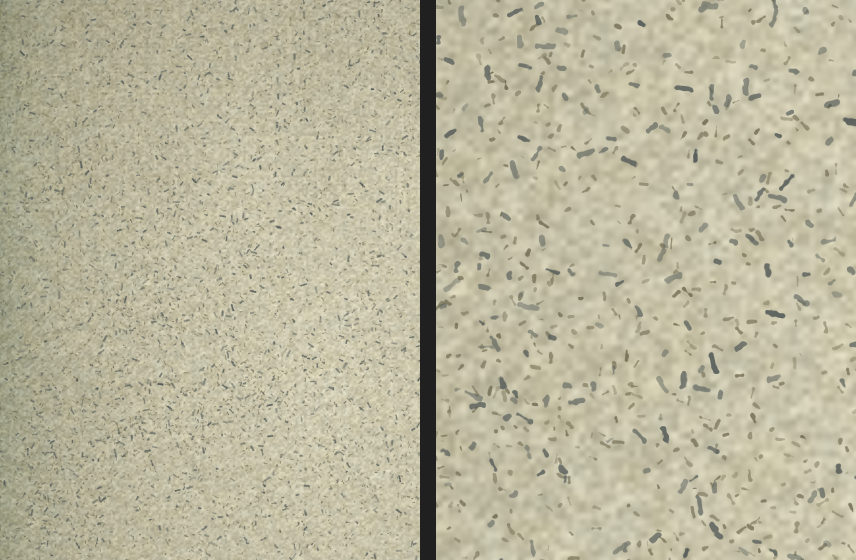
Left, the full canvas; right, a detail of the centre.
A WebGL 1 fragment shader for this texture:

```glsl
precision highp float;
// Sandy plaster wall with fine grit and scattered slate and brown flecks.
uniform vec2 u_resolution;

float hash(vec2 p) {
  return fract(sin(dot(p, vec2(127.1, 311.7))) * 43758.5453);
}

float noise(vec2 p) {
  vec2 i = floor(p), f = fract(p);
  f = f * f * (3.0 - 2.0 * f);
  return mix(mix(hash(i), hash(i + vec2(1.0, 0.0)), f.x),
             mix(hash(i + vec2(0.0, 1.0)), hash(i + vec2(1.0, 1.0)), f.x), f.y);
}

float patchAt(vec2 p, vec2 center, vec2 radius) {
  vec2 q = (p - center) / radius;
  return exp(-dot(q, q));
}

// Share of cells that hold a fleck: cloudy, with a few crowded areas
float fleckDensity(vec2 p) {
  float crowd = 0.75 * patchAt(p, vec2(0.32, 0.50), vec2(0.20, 0.17));
  crowd += 1.0 * patchAt(p, vec2(0.05, 0.17), vec2(0.18, 0.15));
  crowd += 0.7 * patchAt(p, vec2(0.45, 0.22 + 0.25 * p.x - 0.05), vec2(0.24, 0.045));
  crowd += 0.6 * patchAt(p, vec2(0.72, 0.93), vec2(0.12, 0.08));
  float cloud = 0.6 * noise(p * 9.0 + 4.0) + 0.4 * noise(p * 24.0);
  return 0.08 + 0.28 * cloud + 0.28 * crowd * (0.4 + cloud);
}

// Short rounded chips, one per cell; returns coverage and tint
vec2 flecks(vec2 p, float cells, float seed, float size, float amount) {
  float soft = 0.8 / u_resolution.y;
  float ragged = (noise(p * 420.0 + seed) - 0.5) * 0.0016;
  vec2 result = vec2(0.0);
  for (int j = -1; j <= 1; j++) {
    for (int i = -1; i <= 1; i++) {
      vec2 id = floor(p * cells) + vec2(float(i), float(j));
      vec2 key = id + seed;
      vec2 center = (id + vec2(hash(key + 3.1), hash(key + 7.7))) / cells;
      float present = step(hash(key), fleckDensity(center) * amount);
      float angle = 6.2832 * hash(key + 13.3);
      vec2 axis = vec2(cos(angle), sin(angle));
      float grow = hash(key + 19.9);
      float reach = size * (0.3 + 1.1 * grow * grow);
      vec2 q = p - center;
      q -= axis * clamp(dot(q, axis), -reach, reach);
      float d = length(q) - size * (0.25 + 0.25 * hash(key + 23.5)) + ragged;
      float strength = 0.45 + 0.55 * hash(key + 29.3);
      float cover = present * strength * (1.0 - smoothstep(-soft, soft, d));
      if (cover > result.x) result = vec2(cover, hash(key + 37.1));
    }
  }
  return result;
}

// Rare smooth pale bumps, lit from the upper left
float bumps(vec2 p) {
  vec2 id = floor(p * 9.0);
  vec2 center = (id + 0.25 + 0.5 * vec2(hash(id + 51.0), hash(id + 57.0))) / 9.0;
  vec2 q = (p - center) / 0.010;
  float slope = dot(q, vec2(-0.6, 0.8));
  return step(0.88, hash(id + 63.0)) * exp(-dot(q, q)) * (0.5 + 0.8 * slope);
}

void main() {
  vec2 p = gl_FragCoord.xy / u_resolution.y;
  float across = gl_FragCoord.x / u_resolution.x;

  // Uneven light: dim left edge and top, brightest right of the middle
  float light = 0.685 + 0.065 * smoothstep(0.0, 0.65, across);
  light -= 0.07 * exp(-across * 14.0);
  light -= 0.045 * smoothstep(0.65, 1.0, p.y);
  light += 0.03 * patchAt(p, vec2(0.60, 0.45), vec2(0.25, 0.30));
  light += 0.025 * (noise(p * 7.0) - 0.5);

  // Gritty surface: fine grain, coarser lumps and a little relief
  float grain = 0.11 * (noise(p * 270.0) - 0.5);
  grain += 0.07 * (noise(p * 130.0 + 9.0) - 0.5);
  vec2 toLight = vec2(-0.0015, 0.0022);
  grain += 0.07 * (noise(p * 190.0 + 31.0) - noise((p + toLight) * 190.0 + 31.0));
  float value = light + 0.015 + grain + 0.07 * bumps(p);

  // Warm cream against a greener grey in the dim parts
  float warmth = noise(p * 60.0 + 17.0) - 0.5;
  vec3 color = value + vec3(0.012, -0.006, -0.107);
  color += warmth * vec3(0.012, 0.0, -0.025);
  color.r -= 0.025 * exp(-across * 10.0);

  // Small brown specks below, larger slate chips above
  vec2 specks = flecks(p, 150.0, 71.0, 0.0021, 0.75);
  vec3 speckColor = mix(vec3(0.36, 0.34, 0.24), vec3(0.47, 0.45, 0.34), specks.y);
  color = mix(color, speckColor, 0.75 * specks.x);

  vec2 chips = flecks(p, 88.0, 23.0, 0.0036, 0.80);
  vec3 chipColor = mix(vec3(0.29, 0.32, 0.32), vec3(0.42, 0.44, 0.40), chips.y);
  color = mix(color, chipColor, 0.9 * chips.x);

  gl_FragColor = vec4(clamp(color, 0.0, 1.0), 1.0);
}
```
